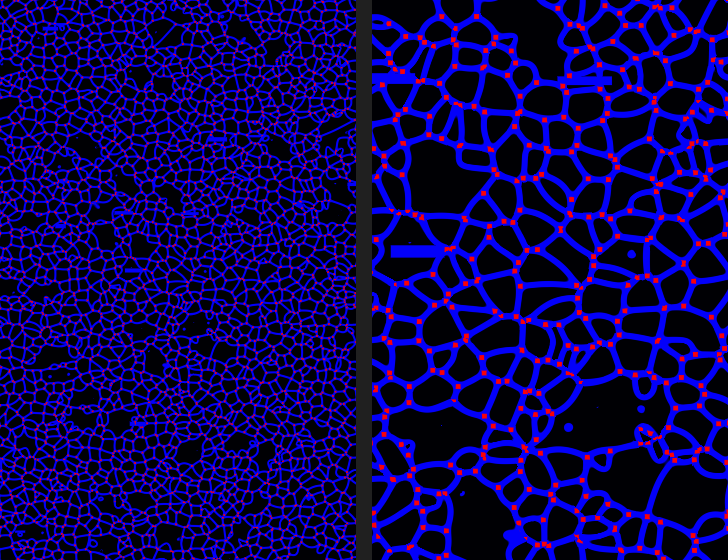
Left, the full canvas; right, a detail of the centre.
A Shadertoy shader for this pattern:

```glsl
// Foam of dark cells parted by blue walls, with a red node at each junction.
// A weighted cellular noise keeps the three nearest stretched sites; their
// gradients turn value differences into true wall and junction distances.

const float ROWS = 50.0;            // grid cells over the canvas height
const float JITTER = 0.86;          // scatter of a site inside its grid cell
const float WALL = 0.092;           // half width of walls, in grid cells
const float ROUNDING = 0.17;        // softening of cell corners
const float NODE = 0.072;           // half side of the red nodes
const float LARGE_SHARE = 0.03;     // share of sites that grow large
const float BAR_SHARE = 0.4;        // share of coarse tiles with a flat bar
const float BAR_TILE = 7.0;         // grid cells per coarse tile
const vec3 CELL_COLOR = vec3(0.0, 0.0, 0.015);
const vec3 WALL_COLOR = vec3(0.01, 0.0, 0.98);
const vec3 NODE_COLOR = vec3(0.98, 0.0, 0.02);

vec4 hash4(vec2 p) {
    vec4 q = fract(p.xyxy * vec4(0.1031, 0.1030, 0.0973, 0.1099));
    q += dot(q, q.wzxy + 33.33);
    return fract((q.xxyz + q.yzzw) * q.zywx);
}

// Patches where extra sites crowd together
float crowding(vec2 p) {
    float s = sin(p.x * 0.63 + 2.0 * sin(p.y * 0.31)) * sin(p.y * 0.57 + 1.7 * sin(p.x * 0.23));
    return 0.10 + 0.5 * smoothstep(0.1, 0.9, s);
}

// Gradient (xy) and value (z) of one site's weighted, stretched distance
vec3 siteField(vec2 p, vec2 id, float layer) {
    vec4 place = hash4(id + 71.0 * layer + 213.0);
    vec4 shape = hash4(id + 37.0 * layer + 419.0);
    if (layer > 0.5 && place.z > crowding(id)) return vec3(0.0, 0.0, 99.0);

    bool large = layer < 0.5 && place.z < LARGE_SHARE;
    float radius = large ? mix(0.42, 0.75, shape.x) : 0.22 * shape.x * shape.x;
    float stretch = large ? mix(1.25, 2.0, shape.y) : mix(1.0, 1.35, shape.y);
    float angle = (shape.z + shape.w - 1.0) * 1.5;
    vec2 axis = vec2(cos(angle), sin(angle));
    vec2 side = vec2(-axis.y, axis.x);

    vec2 offset = p - id - 0.5 - JITTER * (place.xy - 0.5);
    vec2 local = vec2(dot(offset, axis) / stretch, dot(offset, side));
    float dist = max(length(local), 1e-4);
    vec2 gradient = (axis * local.x / stretch + side * local.y) / dist;
    return vec3(gradient, dist - radius);
}

float smoothMin(float a, float b, float k) {
    float h = max(k - abs(a - b), 0.0) / k;
    return min(a, b) - 0.25 * k * h * h;
}

float wallDistance(vec3 inner, vec3 outer) {
    return (outer.z - inner.z) / max(length(outer.xy - inner.xy), 0.15);
}

// Step to the point where all three fields agree, as a square distance
float nodeDistance(vec3 a, vec3 b, vec3 c) {
    vec2 u = b.xy - a.xy, v = c.xy - a.xy;
    float det = u.x * v.y - u.y * v.x;
    if (abs(det) < 0.02) return 9.0;
    vec2 gap = vec2(b.z, c.z) - a.z;
    vec2 toNode = vec2(gap.x * v.y - gap.y * u.y, gap.y * u.x - gap.x * v.x) / det;
    return max(abs(toNode.x), abs(toNode.y));
}

// Sparse flat bars, one at most per coarse tile
float barDistance(vec2 p) {
    vec2 tile = floor(p / BAR_TILE);
    vec4 h = hash4(tile + 557.0);
    if (h.z > BAR_SHARE) return 9.0;
    vec2 center = (tile + mix(vec2(0.2), vec2(0.8), h.xy)) * BAR_TILE;
    vec2 q = abs(p - center) - vec2(mix(0.4, 0.85, h.w), mix(0.09, 0.2, h.x));
    return max(q.x, q.y);
}

float cover(float dist, float pixel) {
    return 1.0 - smoothstep(-0.65 * pixel, 0.65 * pixel, dist);
}

void mainImage(out vec4 fragColor, in vec2 fragCoord) {
    float pixel = ROWS / iResolution.y;
    vec2 p = fragCoord * pixel;
    vec2 base = floor(p);

    // Keep the three nearest sites in order
    vec3 a = vec3(0.0, 0.0, 99.0), b = a, c = a;
    for (int y = -3; y <= 3; y++)
    for (int x = -3; x <= 3; x++)
    for (int layer = 0; layer < 2; layer++) {
        vec3 s = siteField(p, base + vec2(x, y), float(layer));
        if (s.z < a.z) { c = b; b = a; a = s; }
        else if (s.z < b.z) { c = b; b = s; }
        else if (s.z < c.z) { c = s; }
    }

    // Walls with rounded corners, flat bars, then nodes on top
    float wall = smoothMin(wallDistance(a, b), wallDistance(a, c), ROUNDING) - WALL;
    wall = min(wall, barDistance(p));
    vec3 color = mix(CELL_COLOR, WALL_COLOR, cover(wall, pixel));
    color = mix(color, NODE_COLOR, cover(nodeDistance(a, b, c) - NODE, pixel));
    fragColor = vec4(color, 1.0);
}
```
